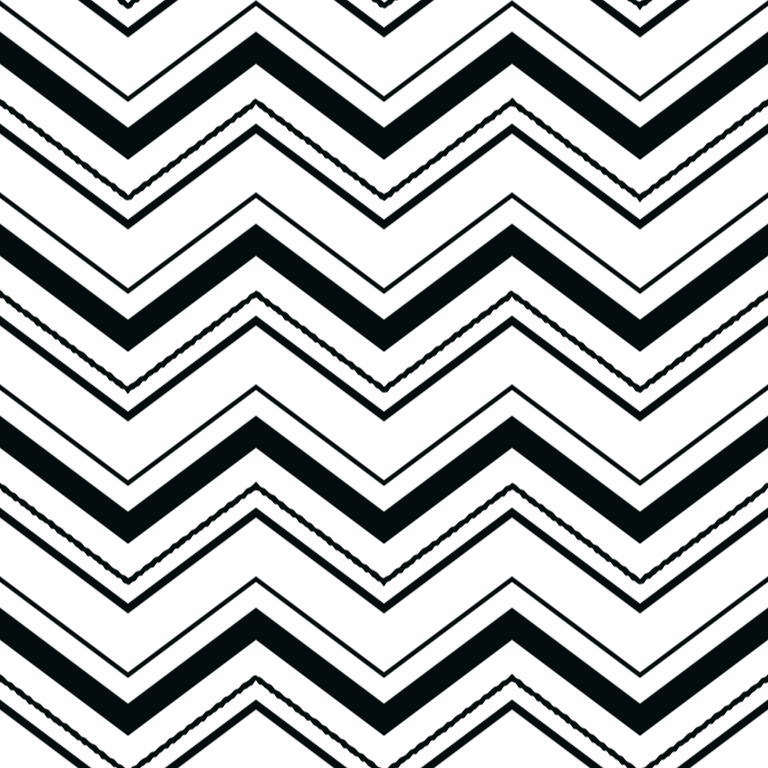
Give the GLSL for this pattern, as a Shadertoy shader.

```glsl
// Black zigzag stripes on white: thin, thick, rough and medium lines in each repeat.
// A triangle wave bends the vertical axis; wrapped distances to four line centres
// draw the stripes, and layered sines with whole frequencies fray the rough one.

const float TAU = 6.2831853;
const vec2 REPEATS = vec2(3.0, 4.0);    // zigzags across, stripe groups down
const float ZIGZAG_DEPTH = 0.5;         // peak to valley, in stripe groups
const float EDGE_SOFTNESS = 0.0017;     // half width of an edge, in canvas heights
const float FRAY = 0.0042;              // edge wobble of the rough line

// Each line: centre below the peak, half thickness (in stripe groups)
const vec2 THIN   = vec2(0.0164, 0.0146);
const vec2 THICK  = vec2(0.2487, 0.0838);
const vec2 ROUGH  = vec2(0.5305, 0.0178);
const vec2 MEDIUM = vec2(0.6695, 0.0258);

const vec3 PAPER = vec3(0.995);
const vec3 INK = vec3(0.012, 0.05, 0.05);

// Signed distance to a line that repeats once per unit
float lineDistance(float v, vec2 line) {
    return abs(fract(v - line.x + 0.5) - 0.5) - line.y;
}

// Small irregular ripple that wraps over x = 0..1
float ripple(float x, float seed) {
    float a = sin(TAU * 83.0 * x + 2.4 * seed);
    float b = sin(TAU * 127.0 * x + 4.1 * seed + 1.3);
    float c = sin(TAU * 31.0 * x + 1.7 * seed + 0.6);
    return (a + 0.7 * b + 0.5 * c) / 1.6;
}

void mainImage(out vec4 fragColor, in vec2 fragCoord) {
    vec2 uv = fragCoord / iResolution.xy;

    // Triangle wave: 0 at peaks, 1 at valleys
    float zigzag = 2.0 * abs(fract(uv.x * REPEATS.x + 0.5) - 0.5);
    float v = (1.0 - uv.y) * REPEATS.y - ZIGZAG_DEPTH * zigzag;

    // Fray both edges of the rough line, differently in each row
    float row = mod(floor(v - ROUGH.x + 0.5), REPEATS.y);
    vec2 frayed = ROUGH + FRAY * vec2(0.6 * ripple(uv.x, row + 0.5),
                                      0.8 * ripple(uv.x, row + 5.0));

    // Union of the four lines
    float d = min(lineDistance(v, THIN), lineDistance(v, THICK));
    d = min(d, min(lineDistance(v, frayed), lineDistance(v, MEDIUM)));

    float soft = REPEATS.y * max(EDGE_SOFTNESS, 0.75 / iResolution.y);
    float ink = 1.0 - smoothstep(-soft, soft, d);
    fragColor = vec4(mix(PAPER, INK, ink), 1.0);
}
```
